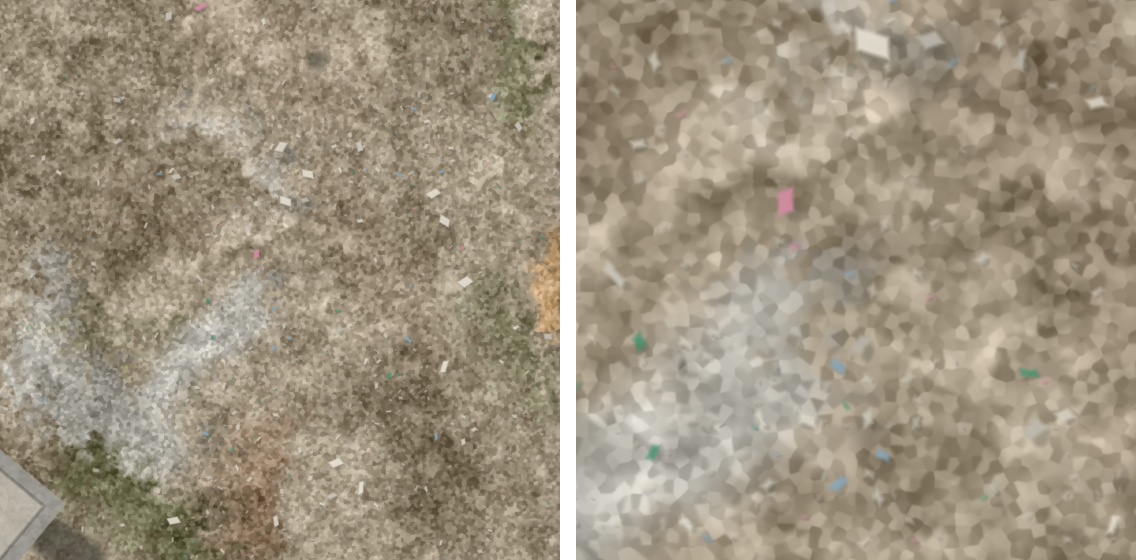
Left: the whole. Right: its middle third, enlarged.
A WebGL 2 fragment shader for this texture:

```glsl
#version 300 es
precision highp float;
// Bare waste ground from above: brown soil, grey ash, weeds, litter and a roof corner.
// Tone is layered smooth cellular noise, patches are rough-edged capsules,
// litter is a jittered grid of skewed flakes, denser along the dumping lines.

uniform vec2 u_resolution;
out vec4 fragColor;

const vec3 SOIL = vec3(0.588, 0.538, 0.456);
const vec3 SAND = vec3(0.665, 0.605, 0.52);
const vec3 UMBER = vec3(0.50, 0.445, 0.36);
const vec3 RUST = vec3(0.64, 0.535, 0.44);
const vec3 CLAY = vec3(0.66, 0.51, 0.33);
const vec3 ASH = vec3(0.665, 0.658, 0.63);
const vec3 WEED = vec3(0.385, 0.40, 0.27);
const vec3 SHADE = vec3(0.30, 0.29, 0.245);
const vec3 ROOF_RIM = vec3(0.60, 0.59, 0.56);
const vec3 ROOF_SLAB = vec3(0.715, 0.69, 0.64);
const vec3 PAPER = vec3(0.85, 0.83, 0.78);
const float SOFT = 0.0022;  // edge softness
const float BROAD_TONE = 0.14, CLOD_TONE = 0.15, GRAIN_TONE = 0.2;
const float ROUGHNESS = 0.045;  // raggedness of patch edges

vec3 hash3(vec2 p) {
  vec3 q = fract(p.xyx * vec3(0.1031, 0.103, 0.0973));
  q += dot(q, q.yxz + 33.33);
  return fract((q.xxy + q.yzz) * q.zyx);
}

// Smooth cellular noise, centred on zero
float cellTone(vec2 p) {
  vec2 cell = floor(p), f = p - cell;
  float sum = 0.0, weight = 0.0;
  for (int i = 0; i < 9; i++) {
    vec2 o = vec2(i % 3, i / 3) - 1.0;
    vec3 h = hash3(cell + o + 100.0);
    vec2 d = o + h.xy - f;
    float w = exp(-9.0 * dot(d, d));
    sum += w * (h.z - 0.5);
    weight += w;
  }
  return sum / weight;
}

float segment(vec2 p, vec4 ends) {
  vec2 ab = ends.zw - ends.xy, ap = p - ends.xy;
  return length(ap - ab * clamp(dot(ap, ab) / dot(ab, ab), 0.0, 1.0));
}

// Capsule mask with a feathered rim
float blob(vec2 p, vec4 ends, float radius, float feather) {
  return 1.0 - smoothstep(-feather, feather, segment(p, ends) - radius);
}

float dumping(vec2 p) {
  float d = min(segment(p, vec4(0.33, 0.06, 0.46, 0.40)), segment(p, vec4(0.54, 0.08, 0.68, 0.34)));
  d = min(d, segment(p, vec4(0.57, 0.70, 0.72, 0.72)));
  return 0.45 + 1.5 * exp(-d * d * 120.0);
}

vec3 litterColor(float pick, float light) {
  if (pick > 0.97) return vec3(0.83, 0.55, 0.64);
  if (pick > 0.92) return vec3(0.27, 0.58, 0.44);
  if (pick > 0.86) return vec3(0.52, 0.66, 0.76);
  return PAPER * mix(0.8, 1.08, light);
}

// One layer of flakes, each with a faint shadow
vec3 addLitter(vec3 ground, vec2 p, float freq, float chance, float strength) {
  vec2 g = p * freq;
  for (int i = 0; i < 9; i++) {
    vec2 id = floor(g) + vec2(i % 3, i / 3) - 1.0;
    vec3 h = hash3(id + freq * 7.0), k = hash3(id + freq * 13.0);
    vec2 center = id + 0.25 + 0.5 * h.xy;
    if (h.z > chance * dumping(center / freq)) continue;
    float a = 6.2832 * k.x;
    mat2 turn = mat2(cos(a), sin(a), -sin(a), cos(a));
    vec2 size = mix(0.09, 0.21, k.y) * vec2(1.0, mix(0.35, 0.85, k.z));
    vec2 q = turn * (g - center), s = turn * (g - center - vec2(0.08, -0.1));
    q.y += 0.35 * q.x;
    vec2 e = abs(q) - size;
    float d = (length(max(e, 0.0)) + min(max(e.x, e.y), 0.0)) / freq;
    float shadow = 1.0 - smoothstep(0.6, 1.6, length(s / size));
    ground = mix(ground, SHADE, 0.3 * shadow * strength);
    vec3 tint = litterColor(fract(k.x * 17.0 + k.z), k.y);
    ground = mix(ground, tint, strength * (1.0 - smoothstep(-SOFT, SOFT, d)));
  }
  return ground;
}

void main() {
  vec2 uv = gl_FragCoord.xy / u_resolution;
  float broad = cellTone(uv * 6.0) + 0.7 * cellTone(uv * 14.0 + 20.0);
  float clods = cellTone(uv * 32.0 + 40.0) + 0.8 * cellTone(uv * 68.0 + 60.0);
  float grain = cellTone(uv * 150.0 + 80.0);
  vec2 p = uv + ROUGHNESS * vec2(broad + clods, clods - broad);

  // Soil stains
  vec3 col = mix(SOIL, SAND, 0.65 * blob(p, vec4(0.38, 0.97, 0.6, 0.86), 0.07, 0.09));
  col = mix(col, SAND, 0.75 * blob(p, vec4(0.58, 0.66, 0.73, 0.43), 0.05, 0.05));
  col = mix(col, UMBER, 0.6 * blob(p, vec4(0.22, 0.66, 0.4, 0.57), 0.09, 0.09));
  col = mix(col, UMBER, 0.45 * blob(p, vec4(0.78, 0.26, 0.92, 0.08), 0.1, 0.1));
  col = mix(col, RUST, 0.8 * blob(p, vec4(0.42, 0.07, 0.47, 0.2), 0.05, 0.05));
  col = mix(col, CLAY, 0.9 * blob(p, vec4(1.01, 0.55, 1.01, 0.44), 0.03, 0.03));

  // Weeds
  float weeds = blob(p, vec4(0.91, 1.0, 0.94, 0.79), 0.025, 0.05);
  weeds = max(weeds, 0.8 * blob(p, vec4(0.88, 0.44, 1.0, 0.26), 0.03, 0.05));
  weeds = max(weeds, 0.9 * blob(p, vec4(0.13, 0.18, 0.31, 0.03), 0.055, 0.05));
  weeds = max(weeds, 0.6 * blob(p, vec4(0.13, 0.43, 0.32, 0.38), 0.025, 0.04));
  col = mix(col, WEED, 0.8 * weeds);

  // Ash
  float ash = blob(p, vec4(0.08, 0.55, 0.1, 0.38), 0.02, 0.03);
  ash = max(ash, blob(p, vec4(0.09, 0.34, 0.28, 0.2), 0.065, 0.035));
  ash = max(ash, blob(p, vec4(0.26, 0.24, 0.46, 0.43), 0.038, 0.03));
  ash = max(ash, 0.8 * blob(p, vec4(0.5, 0.71, 0.51, 0.62), 0.018, 0.03));
  ash = max(ash, 0.7 * blob(p, vec4(0.32, 0.78, 0.44, 0.75), 0.02, 0.03));
  col = mix(col, ASH, 0.9 * ash);

  // Mottling, hollow, litter
  col += BROAD_TONE * broad + CLOD_TONE * clods + GRAIN_TONE * grain;
  col = mix(col, SHADE, 0.5 * blob(uv, vec4(0.563, 0.893, 0.57, 0.893), 0.016, 0.008));
  col = addLitter(col, uv, 74.0, 0.2, 0.5);
  col = addLitter(col, uv, 44.0, 0.15, 0.8);
  col = addLitter(col, uv, 21.0, 0.13, 0.92);

  // Shaded yard and roof corner
  float fine = 0.05 * grain + 0.04 * clods;
  col = mix(col, SHADE + fine, 0.8 * blob(uv, vec4(0.09, 0.04, 0.15, 0.0), 0.035, 0.015));
  vec2 r = uv - vec2(0.118, 0.1);
  float inset = min(dot(r, vec2(-0.77, 0.638)), dot(r, vec2(-0.638, -0.77)));
  vec3 roof = mix(ROOF_RIM, ROOF_SLAB, smoothstep(-SOFT, SOFT, inset - 0.028));
  roof *= 0.78 + 0.22 * smoothstep(0.001, 0.005, abs(inset - 0.028));
  col = mix(col, roof + fine, smoothstep(-SOFT, SOFT, inset));
  fragColor = vec4(clamp(col, 0.0, 1.0), 1.0);
}
```
